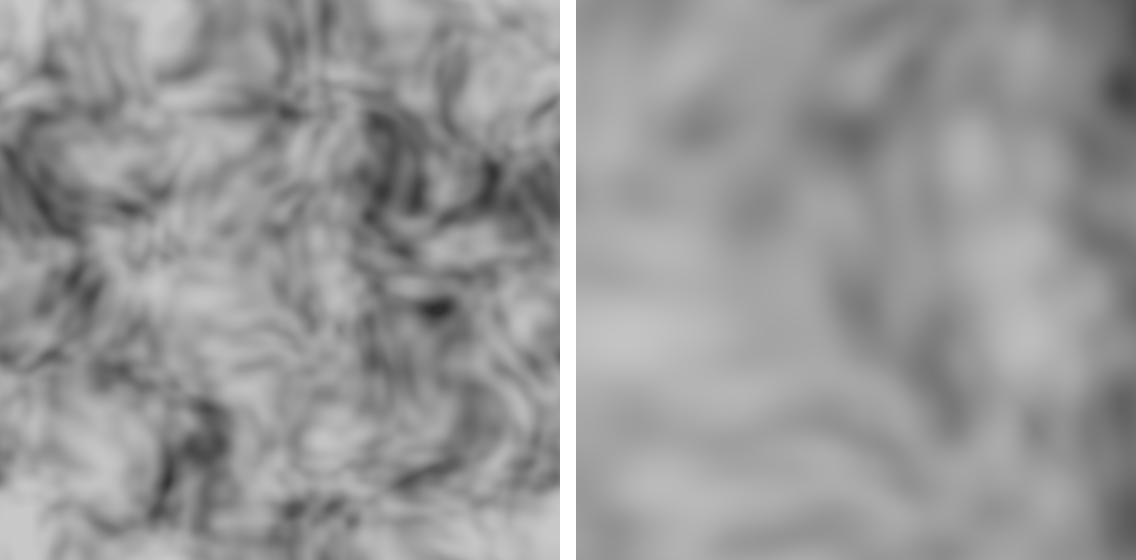
Left, the full canvas; right, a detail of the centre.
Reproduce this texture procedurally as a Shadertoy shader.

```glsl
// Soft grey mottling: blurred dark clumps and curved creases on a pale ground.
// Wrapping gradient noise is bent by a second noise, summed over four octaves,
// combined with folded noise for the creases, then graded by a tone curve.

#define BASE_CELLS 3.0     // whole cells across the tile, coarsest octave
#define OCTAVES 4
#define GAIN 0.85          // strength of each octave against the one before
#define WARP_CELLS 5.0
#define WARP_AMOUNT 0.06   // bending, in tile widths
#define CREASE_CELLS 7.0
#define CREASE_AMOUNT 1.2
#define CREASE_SOFTNESS 0.04
#define SPREAD 0.38        // standard deviation of the summed noise
#define MID_GREY 0.582
#define CONTRAST 0.100
#define HIGHLIGHT_ROLLOFF 0.011

const float TAU = 6.28319;

float hash(vec2 cell, float seed) {
    vec3 p = fract(vec3(cell.xyx + seed * 17.0) * 0.1031);
    p += dot(p, p.yzx + 33.33);
    return fract((p.x + p.y) * p.z);
}

// Dot product of a corner's random direction with the offset from it.
float cornerSlope(vec2 cell, vec2 offset, float cells, float seed) {
    float angle = TAU * hash(mod(cell, cells), seed);
    return dot(vec2(cos(angle), sin(angle)), offset);
}

// Gradient noise that repeats once per tile.
float wrapNoise(vec2 uv, float cells, float seed) {
    vec2 p = uv * cells + vec2(0.37, 0.61) * seed;
    vec2 cell = floor(p);
    vec2 f = p - cell;
    vec2 blend = f * f * f * (f * (f * 6.0 - 15.0) + 10.0);
    vec2 e = vec2(1.0, 0.0);
    float low = mix(cornerSlope(cell, f, cells, seed),
                    cornerSlope(cell + e.xy, f - e.xy, cells, seed), blend.x);
    float high = mix(cornerSlope(cell + e.yx, f - e.yx, cells, seed),
                     cornerSlope(cell + e.xx, f - e.xx, cells, seed), blend.x);
    return mix(low, high, blend.y);
}

// Layered clumps, from broad patches down to small spots.
float clumps(vec2 uv) {
    float sum = 0.0;
    float amplitude = 1.0;
    float cells = BASE_CELLS;
    for (int i = 0; i < OCTAVES; i++) {
        sum += amplitude * wrapNoise(uv, cells, float(i) + 1.0);
        amplitude *= GAIN;
        cells *= 2.0;
    }
    return sum;
}

// Folded noise: dark, rounded valleys along the zero lines.
float creases(vec2 uv) {
    float n = wrapNoise(uv, CREASE_CELLS, 9.0);
    float meanFold = 0.18;
    return sqrt(n * n + CREASE_SOFTNESS * CREASE_SOFTNESS) - meanFold;
}

void mainImage(out vec4 fragColor, in vec2 fragCoord) {
    vec2 uv = fragCoord / iResolution.xy;

    // Bend the plane so the features curl
    vec2 bend = vec2(wrapNoise(uv, WARP_CELLS, 11.0),
                     wrapNoise(uv, WARP_CELLS, 12.0));
    vec2 bent = uv + WARP_AMOUNT * bend;

    // Sum the layers in units of their standard deviation
    float tone = (clumps(bent) + CREASE_AMOUNT * creases(bent)) / SPREAD;
    tone = clamp(tone, -3.0, 3.0);

    // Compressed highlights, long shadows
    float grey = MID_GREY + CONTRAST * tone - HIGHLIGHT_ROLLOFF * tone * tone;
    fragColor = vec4(vec3(grey), 1.0);
}
```
